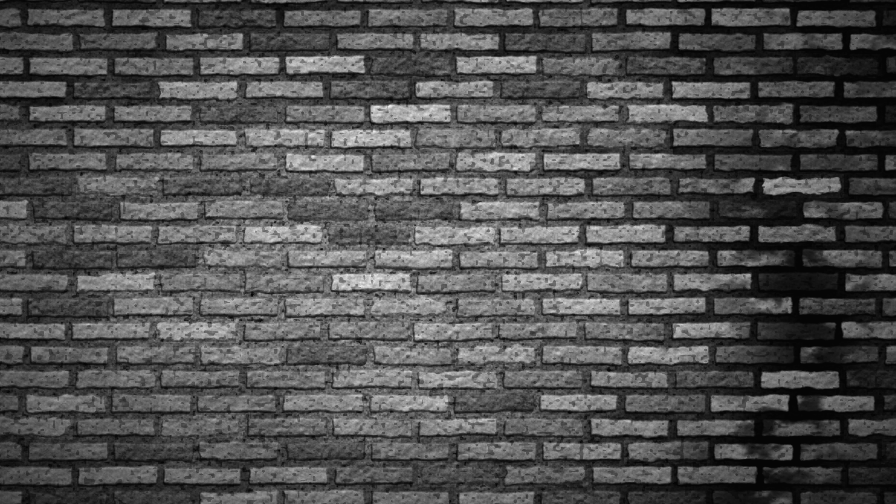
A Shadertoy shader for this texture:

```glsl
// Weathered grey brick wall in running bond: about 10.5 bricks across, 21 courses down.
// Each brick is a rounded box with a ragged edge, its own tone and wear; smooth masks
// add filled mortar, a dark damp stain on the right and a vignette.

// Layout, in units of canvas height, measured from the top left
const vec2  PITCH       = vec2(0.1697, 0.0478);
const vec2  BRICK_HALF  = vec2(0.0790, 0.0174);
const float FIRST_ROW   = 0.0108;
const float EVEN_SHIFT  = 0.054;
const float ODD_SHIFT   = 0.1435;
const float ROW_JITTER  = 0.016;
const float CORNER      = 0.0035;
const float RAGGED      = 0.0065;

// Tones
const float BRICK_DARK   = 0.50;
const float BRICK_LIGHT  = 0.74;
const float BRICK_BURNT  = 0.37;
const float BURNT_SHARE  = 0.17;
const float MORTAR_DEEP  = 0.09;
const float MORTAR_FULL  = 0.47;
const float STAIN_DEPTH  = 0.80;
const vec2  VIGNETTE     = vec2(0.40, 0.27);
const vec3  TINT         = vec3(1.0);

float hash(vec2 p) {
    vec3 q = fract(p.xyx * 0.1031);
    q += dot(q, q.yzx + 33.33);
    return fract((q.x + q.y) * q.z);
}

float noise(vec2 p) {
    vec2 i = floor(p), f = fract(p);
    f = f * f * (3.0 - 2.0 * f);
    return mix(mix(hash(i), hash(i + vec2(1, 0)), f.x),
               mix(hash(i + vec2(0, 1)), hash(i + vec2(1, 1)), f.x), f.y);
}

float fbm(vec2 p) {
    float sum = 0.0, amp = 0.5;
    for (int i = 0; i < 4; i++) {
        sum += amp * noise(p);
        p = p * 2.03 + 17.3;
        amp *= 0.5;
    }
    return sum / 0.9375;
}

float roundBox(vec2 p, vec2 halfSize) {
    vec2 q = abs(p) - halfSize + CORNER;
    return length(max(q, 0.0)) + min(max(q.x, q.y), 0.0) - CORNER;
}

// Damp streak below, softer darkness in the upper right corner
float stainMask(vec2 p) {
    float across = (p.x - 1.53 + 0.08 * sin(p.y * 7.0)) / 0.16;
    float low = exp(-across * across) * smoothstep(0.2, 0.6, p.y);
    float high = 0.6 * smoothstep(1.2, 1.65, p.x) * (1.0 - smoothstep(0.2, 0.65, p.y));
    return clamp(low + high, 0.0, 1.0);
}

void mainImage(out vec4 fragColor, in vec2 fragCoord) {
    vec2 uv = fragCoord / iResolution.xy;
    float pixel = 1.0 / iResolution.y;
    vec2 wall = vec2(fragCoord.x, iResolution.y - fragCoord.y) * pixel;

    // Slightly uneven courses, alternate rows shifted
    vec2 bent = wall + 0.004 * (vec2(noise(wall * 8.0), noise(wall * 7.0 + 40.0)) - 0.5);
    float row = floor((bent.y - FIRST_ROW) / PITCH.y);
    float shift = mix(EVEN_SHIFT, ODD_SHIFT, mod(row, 2.0));
    shift += (hash(vec2(row, 71.0)) - 0.5) * ROW_JITTER;
    vec2 cell = (bent - vec2(shift, FIRST_ROW)) / PITCH;
    vec2 id = vec2(floor(cell.x), row) + 20.0;
    vec2 local = (fract(cell) - 0.5) * PITCH;

    // Brick outline with per-brick offset, tilt, size and erosion
    float wear = pow(hash(id + 31.0), 4.0);
    local.y += (hash(id + 5.0) - 0.5) * (0.002 + 0.025 * local.x);
    local.x += (hash(id + 9.0) - 0.5) * 0.003;
    vec2 size = BRICK_HALF - vec2(0.003, 0.0022) * hash(id + 13.0);
    float ragged = (fbm(wall * vec2(45.0, 65.0)) - 0.5) * RAGGED * (1.0 + 1.6 * wear);
    float edge = roundBox(local, size) + ragged;
    float soft = 0.0008 + 0.7 * pixel;
    float brickMask = 1.0 - smoothstep(-soft, soft, edge);

    // Surface relief lit from above, grain and pits
    vec2 grit = wall * vec2(85.0, 120.0);
    float relief = fbm(grit + vec2(0.2, 0.6)) - fbm(grit);
    float grain = noise(wall * 330.0) - 0.5;
    float pits = smoothstep(0.70, 0.86, noise(wall * vec2(130.0, 170.0) + 7.0));
    float blotch = fbm(wall * vec2(16.0, 30.0) + id * 3.7) - 0.5;

    // Brick tone
    float brick = mix(BRICK_DARK, BRICK_LIGHT, hash(id));
    brick = mix(brick, BRICK_BURNT, step(hash(id + 57.0), BURNT_SHARE));
    brick += 0.24 * blotch + 0.38 * relief + 0.11 * grain - 0.03 * local.y / size.y;
    brick *= 1.0 - 0.35 * pits;
    brick *= mix(0.72, 1.0, smoothstep(0.0, 0.0035, -edge));
    brick += 0.06 * smoothstep(0.6, 0.85, -local.y / size.y);

    // Mortar: fuller in the middle left, deep in the upper part and on the right
    vec2 fillPos = (wall - vec2(0.66, 0.60)) / vec2(0.78, 0.52);
    float fill = exp(-dot(fillPos, fillPos)) + 0.8 * (fbm(wall * 11.0 + 3.0) - 0.5);
    fill = clamp(fill + 0.25 * wear, 0.0, 1.0);
    float mortar = mix(MORTAR_DEEP, MORTAR_FULL, fill);
    mortar *= 1.0 + 0.9 * relief + 0.45 * grain - 0.45 * pits;
    float shadowEdge = roundBox(local - vec2(-0.0015, 0.0035), size) + ragged;
    float shadow = 1.0 - smoothstep(-0.001, 0.0025, shadowEdge);
    mortar *= 1.0 - mix(0.65, 0.3, wear) * shadow;

    // Damp stain, patchy and stronger on some bricks
    float stain = stainMask(wall);
    float damp = fbm(wall * vec2(18.0, 28.0) + 9.0) + 0.55 * (hash(id + 83.0) - 0.5);
    brick *= 1.0 - STAIN_DEPTH * stain * smoothstep(0.35, 0.65, damp);
    mortar *= 1.0 - STAIN_DEPTH * stain;

    // Vignette
    vec2 away = (uv - vec2(0.47, 0.54)) * 2.0;
    float light = max(1.0 - dot(VIGNETTE, away * away), 0.15);
    float tone = mix(mortar, brick, brickMask) * light;
    fragColor = vec4(TINT * clamp(tone, 0.02, 1.0), 1.0);
}
```
